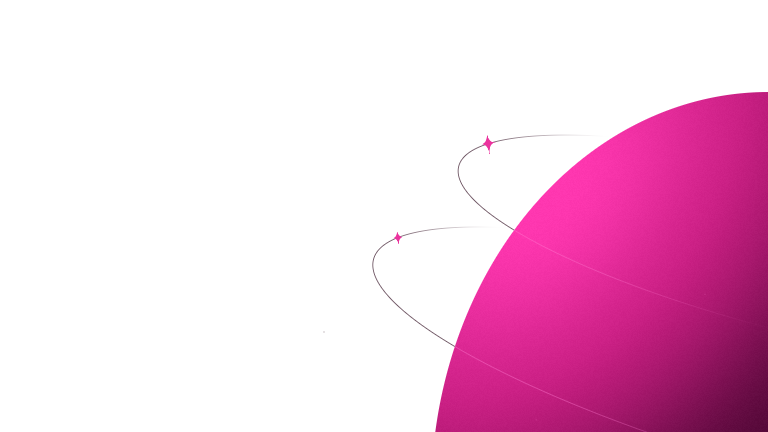
Write a Shadertoy shader that draws this background.

```glsl
// A magenta planet rises at the lower right of a white field, with two fine orbits.
// The planet is a shaded ellipse; each orbit is a sheared ellipse drawn from its
// implicit equation, fading at its upper end and carrying a four-pointed star.

const vec3 WHITE = vec3(1.0);
const vec3 HOT_PINK = vec3(1.0, 0.215, 0.69);
const vec3 MAGENTA = vec3(0.77, 0.115, 0.50);
const vec3 PLUM = vec3(0.33, 0.035, 0.22);
const vec3 ORBIT_DARK = vec3(0.36, 0.25, 0.31);
const vec3 ORBIT_LIGHT = vec3(1.0, 0.48, 0.82);
const vec3 STAR_PINK = vec3(0.92, 0.20, 0.62);

float hash(vec2 p) {
    p = fract(p * vec2(0.1031, 0.1137));
    p += dot(p, p.yx + 33.33);
    return fract((p.x + p.y) * p.x * 91.7);
}

// Coverage of a shape from its signed distance, over one pixel
float cover(float dist, float pixel) {
    return clamp(0.5 - dist / pixel, 0.0, 1.0);
}

float ellipseDistance(vec2 p, vec2 radii) {
    vec2 q = p / radii;
    return (dot(q, q) - 1.0) / max(2.0 * length(q / radii), 0.001);
}

// Light falls off faster across the planet than along its bright ridge
vec3 planetColor(vec2 p) {
    vec2 fromLight = p - vec2(1.25, 0.56);
    float across = dot(fromLight, vec2(0.75, -0.66));
    float along = dot(fromLight, vec2(0.66, 0.75));
    float shade = length(vec2(across, 0.65 * along));
    vec3 lit = mix(HOT_PINK, MAGENTA, smoothstep(0.04, 0.46, shade));
    return mix(lit, PLUM, smoothstep(0.34, 0.80, shade));
}

// Orbit coverage; phase shears the ellipse, fade spans the x range of its upper end
float orbit(vec2 p, vec2 center, vec2 extent, float phase, vec2 fade, float pixel) {
    vec2 q = (p - center) / extent;
    float c = cos(phase);
    float field = dot(q, q) + 2.0 * c * q.x * q.y - pow(sin(phase), 2.0);
    vec2 slope = 2.0 * (q + c * q.yx);
    float dist = abs(field) / max(length(slope / extent), 0.001);
    float upper = step(0.0, slope.y);
    float visible = 1.0 - upper * smoothstep(fade.x, fade.y, p.x);
    return visible * cover(dist - 0.001, pixel);
}

// Slim star with concave sides, leaning slightly to the left
float star(vec2 p, vec2 center, vec2 size, float pixel) {
    vec2 d = p - center;
    float lean = 0.13;
    d = mat2(cos(lean), -sin(lean), sin(lean), cos(lean)) * d;
    vec2 q = sqrt(abs(d) / size);
    return cover((q.x + q.y - 1.0) * size.x, pixel);
}

float speck(vec2 p, vec2 center, float pixel) {
    return cover(length(p - center) - 0.0012, pixel);
}

void mainImage(out vec4 fragColor, in vec2 fragCoord) {
    float pixel = 1.0 / iResolution.y;
    vec2 p = fragCoord * pixel;

    // Planet with a faint surface grain
    float planet = cover(ellipseDistance(p - vec2(1.778, -0.146), vec2(0.780, 0.933)), pixel);
    float grain = (hash(floor(p * 430.0)) - 0.5) * 0.018;
    vec3 color = mix(WHITE, planetColor(p) + grain, planet);

    // Orbits: dark over the sky, pale and faint over the planet
    float lines = orbit(p, vec2(1.873, 0.4144), vec2(0.8125, 0.273), 0.803, vec2(1.08, 1.42), pixel);
    lines = max(lines, orbit(p, vec2(1.810, 0.132), vec2(0.947, 0.3426), 0.733, vec2(0.87, 1.17), pixel));
    float surfaceFade = 0.45 * (1.0 - smoothstep(1.25, 1.85, p.x));
    vec3 lineColor = mix(ORBIT_DARK, ORBIT_LIGHT, planet);
    color = mix(color, lineColor, lines * mix(0.9, surfaceFade, planet));

    // Stars riding on the orbits
    float stars = star(p, vec2(1.130, 0.668), vec2(0.0175, 0.029), pixel);
    stars = max(stars, star(p, vec2(0.921, 0.450), vec2(0.0135, 0.021), pixel));
    color = mix(color, STAR_PINK, stars);

    // Stray specks
    color = mix(color, ORBIT_DARK, 0.5 * speck(p, vec2(0.750, 0.2315), pixel));
    color = mix(color, ORBIT_LIGHT, 0.3 * speck(p, vec2(1.632, 0.319), pixel));
    color = mix(color, ORBIT_LIGHT, 0.3 * speck(p, vec2(1.241, 0.028), pixel));

    fragColor = vec4(color, 1.0);
}
```
